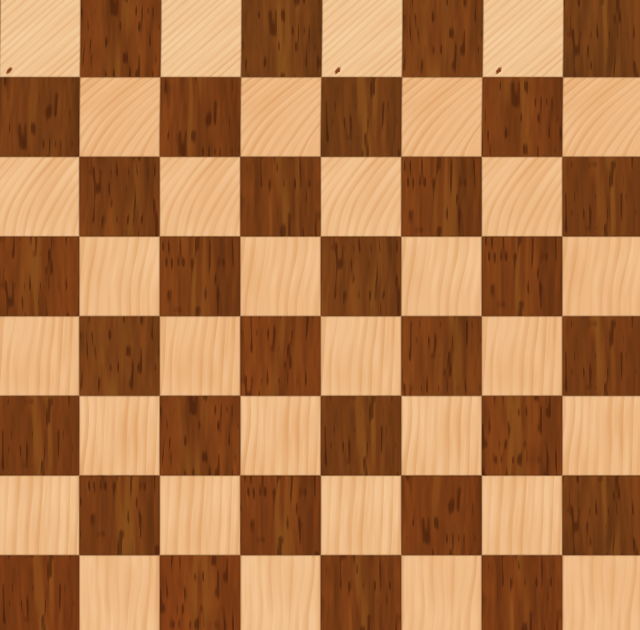
Give the GLSL for this pattern, as a Shadertoy shader.

```glsl
// Checkered board of eight by eight inlaid maple and walnut squares
#define PITCH vec2(0.12578, 0.12646)
#define ORIGIN vec2(-0.00195, -0.0077)
#define TOP_SKEW 0.0022
#define MAPLE vec3(0.935, 0.728, 0.522)
#define MAPLE_PALE vec3(0.955, 0.795, 0.605)
#define MAPLE_LINE vec3(0.83, 0.57, 0.34)
#define WALNUT vec3(0.445, 0.232, 0.087)
#define WALNUT_OLIVE vec3(0.54, 0.335, 0.12)
#define WALNUT_PORE vec3(0.23, 0.10, 0.035)
#define RING_COUNT 8.0
#define SEAM_WIDTH 0.012

float hash(vec2 p) {
    vec3 q = fract(vec3(p.xyx) * 0.1031);
    q += dot(q, q.yzx + 33.33);
    return fract((q.x + q.y) * q.z);
}

float noise(vec2 p) {
    vec2 i = floor(p), f = fract(p);
    f = f * f * (3.0 - 2.0 * f);
    return mix(mix(hash(i), hash(i + vec2(1, 0)), f.x),
               mix(hash(i + vec2(0, 1)), hash(i + vec2(1, 1)), f.x), f.y);
}

// Small dark knot, leaning with the grain of the top row
float knot(vec2 p, vec2 cell) {
    float present = step(6.5, cell.y) * step(0.5, abs(cell.x - 2.0));
    vec2 d = p - vec2(cell.x < 0.5 ? 0.12 : 0.2, 0.08);
    d = mat2(0.8, 0.6, -0.6, 0.8) * d;
    d.x += 0.015 * (noise(p * 40.0) - 0.5);
    return present * (1.0 - smoothstep(0.3, 1.0, length(d / vec2(0.032, 0.07))));
}

// Growth rings: nearly upright in low rows, bent and then diagonal higher up
vec3 maple(vec2 p, vec2 cell) {
    float seed = 17.0 * hash(vec2(cell.y, 3.0)) + 0.3 * hash(cell);
    float lean = 0.04 + 1.1 * pow(cell.y / 7.0, 6.0);
    float curve = 0.4 * step(4.5, cell.y) * step(cell.y, 6.5);
    float across = p.x - lean * p.y - curve * p.y * p.y;
    across += 0.09 * noise(vec2(across * 3.0, p.y * 1.5) + seed);
    float phase = across * RING_COUNT + seed;
    float ring = fract(phase);
    float line = smoothstep(0.3, 0.86, ring) * (1.0 - smoothstep(0.86, 1.0, ring));
    line *= mix(0.12, 0.42, hash(vec2(floor(phase), cell.y)));
    float fibre = noise(vec2(across * 30.0, p.y * 3.0) + seed) - 0.5;
    float cloud = noise(vec2(across * 3.0, p.y * 2.0) + seed + 9.0) - 0.5;

    float pale = 0.8 * step(6.5, cell.y) + 0.3 * hash(cell + 5.0) * step(cell.y, 5.5);
    vec3 color = mix(MAPLE, MAPLE_PALE, pale);
    color = mix(color, MAPLE_LINE, line);
    color += vec3(0.025, 0.04, 0.05) * fibre + vec3(0.025, 0.05, 0.06) * cloud;
    return mix(color, vec3(0.42, 0.18, 0.05), 0.85 * knot(p, cell));
}

// Upright fibres with olive streaks and short dark pores
vec3 walnut(vec2 p, vec2 cell) {
    float seed = 23.0 * hash(cell + 11.0);
    float across = p.x + 0.04 * (noise(vec2(p.x * 3.0, p.y * 2.0) + seed) - 0.5);
    float broad = noise(vec2(across * 6.0, p.y * 0.6) + seed);
    float medium = noise(vec2(across * 17.0, p.y * 1.3) + seed);
    float fine = noise(vec2(across * 33.0, p.y * 4.0) + seed);
    float pore = noise(vec2(across * 28.0, p.y * 5.0) + seed + 40.0);

    float center = 0.5 + 0.25 * (hash(cell + 7.0) - 0.5);
    float band = exp(-pow((across - center) / 0.17, 2.0));
    float streak = band * smoothstep(0.35, 0.85, medium);
    float warmth = hash(cell + 2.0) - 0.09 * cell.y;

    vec3 color = WALNUT + vec3(0.02, -0.008, -0.006) * warmth;
    color *= 0.78 + 0.18 * broad + 0.16 * medium + 0.14 * fine;
    color = mix(color, WALNUT_OLIVE, 0.55 * streak);
    return mix(color, WALNUT_PORE, 0.55 * smoothstep(0.68, 0.95, pore));
}

void mainImage(out vec4 fragColor, in vec2 fragCoord) {
    vec2 uv = fragCoord / iResolution.xy;
    uv.x -= TOP_SKEW * smoothstep(0.75, 1.0, uv.y);
    vec2 grid = (uv - ORIGIN) / PITCH;
    vec2 cell = floor(grid), p = fract(grid);

    // Smoothed checker: +1 inside walnut, -1 inside maple
    vec2 pixel = 1.0 / (PITCH * iResolution.xy);
    vec2 edge = 0.5 - abs(p - 0.5);
    vec2 side = (1.0 - 2.0 * mod(cell, 2.0)) * clamp(edge / (0.8 * pixel), 0.0, 1.0);
    float dark = 0.5 + 0.5 * side.x * side.y;
    vec3 color = mix(maple(p, cell), walnut(p, cell), dark);

    // Faint glue line along the joints
    float seam = 1.0 - smoothstep(0.0, SEAM_WIDTH + pixel.y, min(edge.x, edge.y));
    color *= 1.0 - 0.14 * seam;
    fragColor = vec4(clamp(color, 0.0, 1.0), 1.0);
}
```
